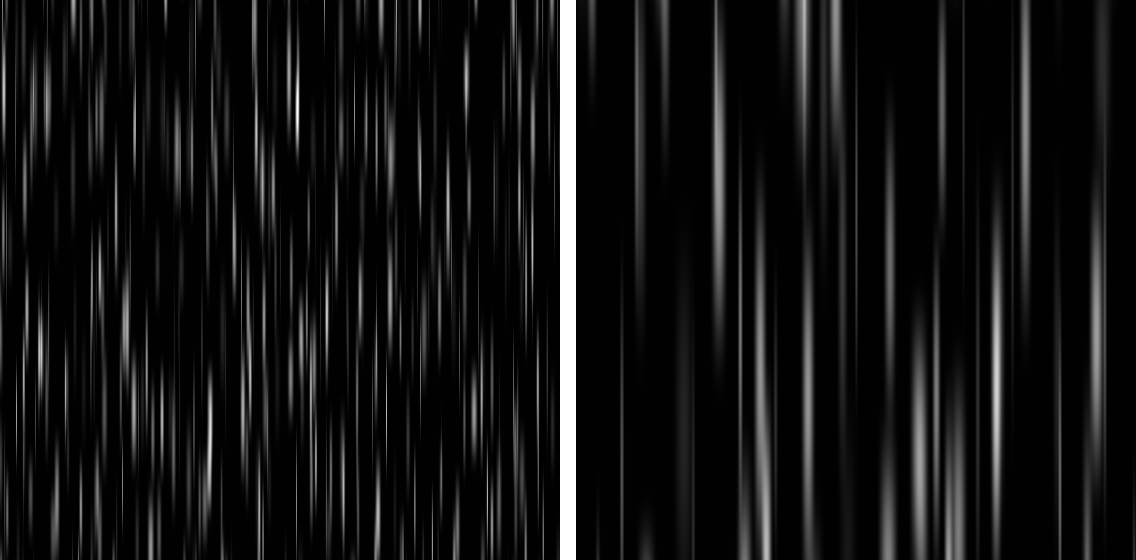
Left: the whole. Right: its middle third, enlarged.
This texture is drawn by a three.js fragment shader. Its source:

```glsl
// Soft vertical streaks of light, like falling rain, on a near-black ground.
// Three layers of jittered cells (broad, medium, fine) each hold at most one
// streak per cell; every streak is a smooth bump across and along its length.

varying vec2 vUv;

const vec3 GROUND_COLOUR = vec3(0.004);
const vec3 STREAK_COLOUR = vec3(1.0);
const float ROWS = 4.0;              // cells per column
const float DIMMEST = 0.09;          // peak brightness range
const float BRIGHTEST = 0.74;
const float BRIGHTNESS_SKEW = 1.5;   // higher makes bright streaks rarer

// Per layer: columns, share of filled cells, half width, half length
const vec4 BROAD = vec4(40.0, 0.66, 0.0066, 0.135);
const vec4 MEDIUM = vec4(47.0, 0.46, 0.0042, 0.140);
const vec4 FINE = vec4(61.0, 0.36, 0.0018, 0.150);

float hash(vec2 p) {
  return fract(sin(dot(p, vec2(127.1, 311.7))) * 43758.5453);
}

// Smooth bump with soft tails: 1 at the centre, 0 from distance 1 outwards
float bump(float d) {
  float k = max(1.0 - d * d, 0.0);
  return k * k * sqrt(k);
}

// Brightness at offset (in canvas units) from the centre of one streak
float streak(vec2 offset, vec2 halfSize, vec2 id) {
  float stretch = mix(0.75, 1.25, hash(id + 3.7));
  float thickness = mix(0.7, 1.25, hash(id + 8.3));
  float peak = mix(DIMMEST, BRIGHTEST, pow(hash(id + 5.9), BRIGHTNESS_SKEW));
  vec2 d = offset / (halfSize * vec2(thickness, stretch));
  return peak * bump(d.x) * bump(d.y);
}

// Sum of the streaks from the nearby cells of one layer
float streakLayer(vec2 uv, vec4 layer, float seed) {
  vec2 cells = vec2(layer.x, ROWS);
  float light = 0.0;
  for (int i = -1; i <= 1; i++) {
    float column = floor(uv.x * cells.x) + float(i);
    float shift = hash(vec2(column, seed));
    float row = floor(uv.y * cells.y + shift);
    for (int j = -1; j <= 1; j++) {
      vec2 cell = vec2(column, row + float(j));
      vec2 id = cell + seed;
      vec2 jitter = vec2(hash(id + 1.3), hash(id + 2.1));
      vec2 centre = (cell + jitter - vec2(0.0, shift)) / cells;
      float filled = step(hash(id + 6.4), layer.y);
      light += filled * streak(uv - centre, layer.zw, id);
    }
  }
  return light;
}

void main() {
  float light = streakLayer(vUv, BROAD, 11.0)
              + streakLayer(vUv, MEDIUM, 137.0)
              + streakLayer(vUv, FINE, 291.0);
  vec3 colour = mix(GROUND_COLOUR, STREAK_COLOUR, min(light, 1.0));
  gl_FragColor = vec4(colour, 1.0);
}
```
